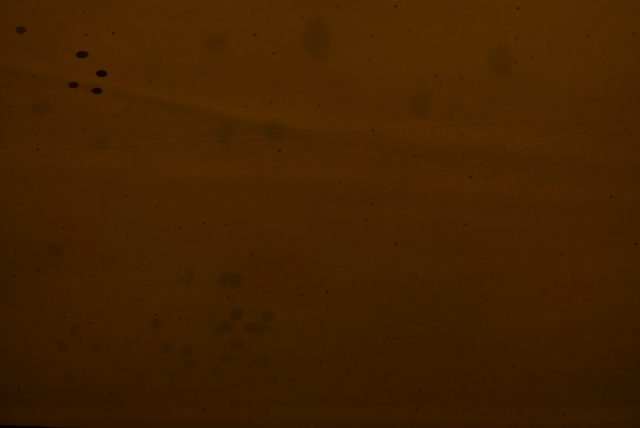
A WebGL 2 fragment shader for this texture:

```glsl
#version 300 es
precision highp float;
// Dark brown aged paper with soft creases, stains, specks and fine grain.
uniform vec2 u_resolution;
out vec4 fragColor;

float hash(vec2 p) {
  p = fract(p * vec2(0.1031, 0.1137));
  p += dot(p, p.yx + 33.33);
  return fract((p.x + p.y) * p.x * 17.3);
}

vec2 hash2(float n) {
  return vec2(hash(vec2(n, 7.3)), hash(vec2(n, 61.9)));
}

float noise(vec2 p) {
  vec2 i = floor(p), f = fract(p);
  f = f * f * (3.0 - 2.0 * f);
  return mix(mix(hash(i), hash(i + vec2(1, 0)), f.x),
             mix(hash(i + vec2(0, 1)), hash(i + 1.0), f.x), f.y);
}

float fbm(vec2 p) {
  float sum = 0.0, amp = 0.5;
  for (int i = 0; i < 5; i++) {
    sum += amp * noise(p);
    p = mat2(1.6, 1.2, -1.2, 1.6) * p + 9.7;
    amp *= 0.5;
  }
  return sum;
}

// Raised fold from a to b: light on its upper side, shaded below.
float crease(vec2 p, vec2 a, vec2 b, float width) {
  vec2 ab = b - a;
  float along = dot(p - a, ab) / dot(ab, ab);
  float d = dot(p - a, normalize(vec2(-ab.y, ab.x))) / width;
  float ends = smoothstep(-0.08, 0.08, along) * (1.0 - smoothstep(0.85, 1.1, along));
  return ends * (exp(-pow(d - 0.7, 2.0)) - exp(-pow(d + 0.9, 2.0)));
}

// Ragged spot, 1 inside and 0 outside.
float spot(vec2 p, vec2 center, vec2 radius, float softness) {
  float ragged = 0.8 * (fbm(p * 45.0) - 0.5);
  float d = length((p - center) / radius) + ragged;
  return 1.0 - smoothstep(1.0 - softness, 1.0 + softness, d);
}

void main() {
  vec2 p = gl_FragCoord.xy / u_resolution.y;
  float right = u_resolution.x / u_resolution.y;
  float pixel = 1.0 / u_resolution.y;

  // Broad light: brighter above, darker towards the sides
  float tone = 0.197 + 0.132 * pow(p.y, 0.8) - 0.018 * smoothstep(0.85, 1.0, p.y);
  tone -= 0.045 * exp(-p.x * 6.0) + 0.03 * exp(-(right - p.x) * 7.0);

  // Clouding, stretched sideways, and fibres
  float cloud = fbm(p * vec2(3.0, 5.0) + 4.0) - 0.48;
  float streak = fbm(p * vec2(3.0, 26.0) + 17.0) - 0.48;
  tone += 0.045 * cloud + 0.018 * streak;
  tone += 0.020 * (fbm(p * 70.0) - 0.48);
  tone += 0.016 * (noise(p * 340.0) - 0.5);

  // Long folds, gently bent
  vec2 q = p + vec2(0.0, 0.012 * (fbm(p * 3.0) - 0.5));
  float wear = 0.4 + 0.9 * noise(p * 9.0);
  tone += 0.016 * crease(q, vec2(-0.1, 0.87), vec2(0.75, 0.69), 0.014);
  tone += 0.010 * crease(q, vec2(0.5, 0.73), vec2(1.6, 0.60), 0.025);
  tone += 0.008 * crease(q, vec2(-0.1, 0.62), vec2(1.6, 0.52), 0.024);
  tone += 0.018 * wear * crease(q, vec2(-0.1, 0.25), vec2(1.6, 0.765), 0.0025);
  tone += 0.014 * wear * crease(q, vec2(-0.1, 0.638), vec2(1.4, 0.73), 0.0028);
  tone += 0.010 * wear * crease(q, vec2(0.02, 0.52), vec2(0.3, 0.38), 0.003);
  tone += 0.009 * wear * crease(q, vec2(0.66, 0.42), vec2(1.05, 0.31), 0.003);

  // Faint damp stains, gathered low on the left
  float stain = 0.0;
  for (int i = 0; i < 20; i++) {
    vec2 r = hash2(float(i) + 3.0);
    vec2 center = vec2(0.14 + 0.5 * r.x, 0.11 + 0.17 * r.y);
    stain = max(stain, (0.4 + 0.6 * r.y) * spot(p, center, vec2(0.011 + 0.007 * r.x, 0.013), 0.3));
  }
  // Wider stains across the sheet
  for (int i = 0; i < 9; i++) {
    vec2 r = hash2(float(i) + 41.0);
    vec2 center = vec2(r.x * right, 0.3 + 0.68 * r.y);
    stain = max(stain, 0.75 * spot(p, center, vec2(0.012 + 0.018 * r.y, 0.012 + 0.028 * r.x), 0.55));
  }
  stain = max(stain, spot(p, vec2(0.74, 0.91), vec2(0.03, 0.046), 0.6));
  stain = max(stain, spot(p, vec2(0.54, 0.345), vec2(0.026, 0.017), 0.4));
  tone -= 0.042 * stain;

  // Dark burn marks near the upper left
  float burn = 0.0;
  for (int i = 0; i < 5; i++) {
    vec2 r = hash2(float(i) + 83.0);
    vec2 center = vec2(0.02 + 0.22 * r.x, 0.78 + 0.16 * r.y);
    burn = max(burn, (0.5 + 0.4 * r.x) * spot(p, center, vec2(0.013, 0.008), 0.25));
  }

  // Tiny scattered specks
  vec2 cell = floor(p * 18.0);
  vec2 r = vec2(hash(cell + 5.0), hash(cell + 71.0));
  float chance = hash(cell + 137.0);
  float size = 0.0012 + 0.0022 * chance * r.x;
  float speck = 1.0 - smoothstep(size - pixel, size + pixel, length(p - (cell + 0.2 + 0.6 * r) / 18.0));
  burn = max(burn, speck * step(0.72, chance) * (0.25 + 0.4 * r.y));

  // Worn lower rim with a shadowed corner
  float rim = p.y + 0.008 * (fbm(p * vec2(6.0, 2.0)) - 0.5);
  tone += 0.018 * smoothstep(0.06, 0.035, rim) * smoothstep(0.005, 0.025, rim);
  burn = max(burn, 0.95 * smoothstep(0.007, 0.002, rim + 0.03 * p.x));
  tone *= 1.0 - 0.85 * burn;

  // Brown ramp with a slight olive drift in clouds and stains
  float olive = 0.012 * (fbm(p * 6.0 + 31.0) - 0.48) + 0.004 * stain;
  vec3 color = vec3(tone - olive, 0.56 * tone - 0.014 + olive, 0.0);
  fragColor = vec4(max(color, 0.0), 1.0);
}
```
